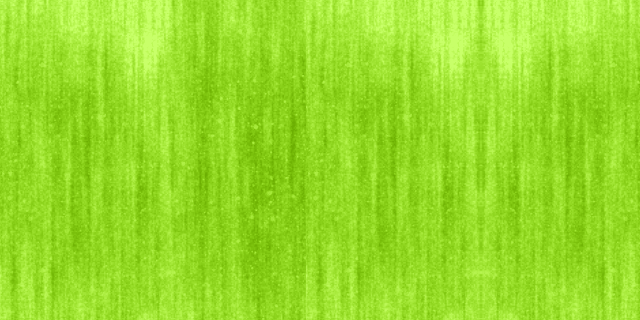
Give the GLSL for this texture, as a Shadertoy shader.

```glsl
// Weathered lime-green wall: stretched value noise makes the vertical streaks,
// soft bands light the top and foot, and hashed specks and grain add wear.
// One panel is repeated across, then mirrored towards the right edge.

const float PANEL_WIDTH = 0.956;   // canvas height is 1, width is 2
const float MIRROR_X = 1.503;

float hash(vec2 p) {
    vec3 q = fract(p.xyx * 0.1031);
    q += dot(q, q.yzx + 33.33);
    return fract((q.x + q.y) * q.z);
}

// Smooth value noise, centred on zero
float noise(vec2 p) {
    vec2 cell = floor(p);
    vec2 f = fract(p);
    f = f * f * (3.0 - 2.0 * f);
    float low = mix(hash(cell), hash(cell + vec2(1, 0)), f.x);
    float high = mix(hash(cell + vec2(0, 1)), hash(cell + vec2(1, 1)), f.x);
    return mix(low, high, f.y) - 0.5;
}

float fractalNoise(vec2 p) {
    float sum = 0.0;
    float weight = 0.5;
    for (int i = 0; i < 4; i++) {
        sum += weight * noise(p);
        p = p * 2.03 + 17.7;
        weight *= 0.55;
    }
    return sum;
}

// Soft bump of the given half width
float bump(float x, float centre, float width) {
    float d = (x - centre) / width;
    return exp(-d * d);
}

// Mirror the right side, then repeat the panel
float foldPanel(float x) {
    return mod(MIRROR_X - abs(x - MIRROR_X), PANEL_WIDTH);
}

// One irregular speck in some cells of a grid
float specks(vec2 p, float density, float chance, float size, float pixel) {
    vec2 cell = floor(p * density);
    vec2 centre = 0.2 + 0.6 * vec2(hash(cell + 3.1), hash(cell + 47.9));
    float radius = size * mix(0.45, 1.0, hash(cell + 91.3));
    radius *= 1.0 + 0.6 * noise(p * 260.0);
    float d = length(fract(p * density) - centre) / density - radius;
    float shade = mix(0.4, 1.0, hash(cell + 23.7));
    return step(hash(cell + 71.3), chance) * shade * smoothstep(pixel, -pixel, d);
}

// Vertical streaks from broad stains down to hairlines
float streaks(vec2 p) {
    return 0.24 * noise(vec2(p.x * 17.0, p.y * 1.3) + 5.0)
         + 0.30 * noise(vec2(p.x * 48.0, p.y * 2.2) + 31.0)
         + 0.32 * noise(vec2(p.x * 115.0, p.y * 5.0) + 67.0)
         + 0.22 * noise(vec2(p.x * 190.0, p.y * 16.0) + 113.0);
}

// Large light and dark areas of the panel
float broadTone(vec2 p) {
    float drip = 0.22 * noise(vec2(p.x * 42.0, p.y * 2.0) + 9.0)
               + 0.16 * fractalNoise(p * vec2(12.0, 6.0));
    float top = smoothstep(0.66, 0.97, p.y + drip);
    float foot = smoothstep(0.27, 0.0, p.y + drip);
    float middle = smoothstep(0.1, 0.3, p.y) * smoothstep(0.9, 0.65, p.y);
    float darkSide = smoothstep(0.56, 0.59, p.x) * smoothstep(PANEL_WIDTH, 0.92, p.x);

    float tone = 0.38 + 0.42 * top + 0.2 * foot;
    tone += 0.26 * bump(p.x, 0.5, 0.075) * smoothstep(0.3, 0.75, p.y);
    tone += 0.10 * bump(p.x, 0.38, 0.04);
    tone -= 0.14 * bump(p.x, 0.26, 0.06) * middle;
    tone -= darkSide * mix(0.09, 0.22, top);
    return tone;
}

// Deep to pale lime, following a gentle curve
vec3 limeRamp(float t) {
    const vec3 DEEP = vec3(0.46, 0.73, 0.03);
    const vec3 SLOPE = vec3(0.24, 0.29, 0.17);
    const vec3 CURVE = vec3(0.05, -0.04, 0.16);
    return DEEP + SLOPE * t + CURVE * t * t;
}

void mainImage(out vec4 fragColor, in vec2 fragCoord) {
    vec2 p = fragCoord / iResolution.xy * vec2(2.0, 1.0);
    float pixel = 1.0 / iResolution.y;
    p.x = foldPanel(p.x);

    float tone = broadTone(p) + streaks(p);
    tone += 0.38 * fractalNoise(p * vec2(22.0, 13.0) + 41.0);   // blotches

    // Fine grain
    tone += 0.34 * noise(p * 235.0) + 0.22 * noise(p * 120.0 + 57.0);

    // Pale specks, fewer near the top
    float scatter = mix(1.0, 0.4, smoothstep(0.75, 0.95, p.y));
    float spots = specks(p, 17.0, 0.36 * scatter, 0.0075, pixel)
                + specks(p + 4.3, 38.0, 0.32 * scatter, 0.0042, pixel)
                + specks(p + 8.7, 75.0, 0.25 * scatter, 0.0025, pixel);
    tone = mix(tone, max(tone, 0.95), 0.75 * min(spots, 1.0));

    fragColor = vec4(limeRamp(clamp(tone, -0.15, 1.1)), 1.0);
}
```
